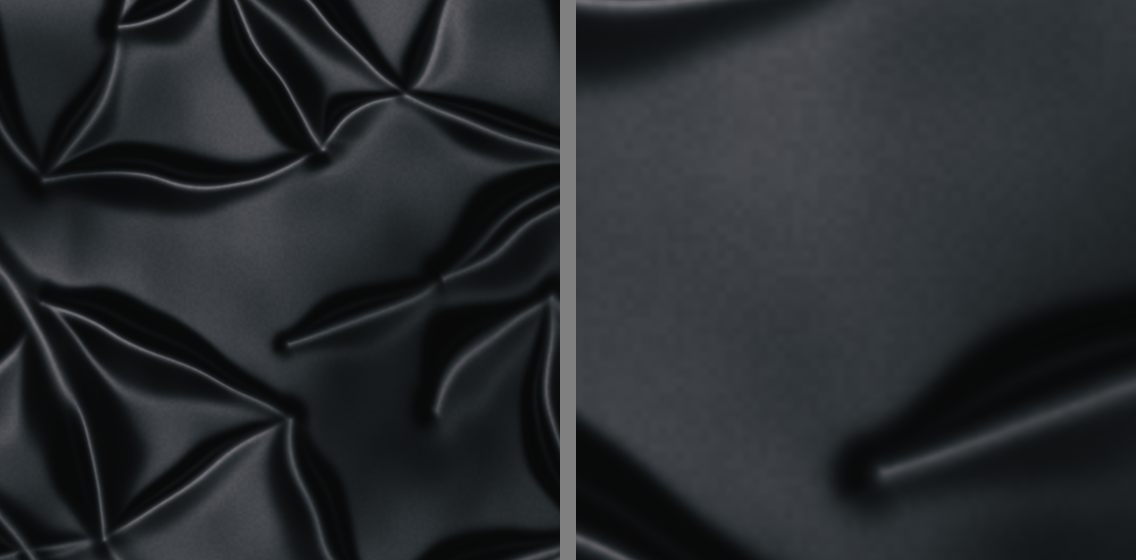
Left: the whole. Right: its middle third, enlarged.
Write a three.js fragment shader that draws this texture.

```glsl
varying vec2 vUv;

const vec3 INK = vec3(0.032, 0.033, 0.035);
const vec3 SHEEN = vec3(0.33, 0.33, 0.35);
const vec3 SLATE_TINT = vec3(-0.06, 0.015, 0.03);
const float CELLS = 3.3;       // fold anchors across the canvas
const float BLEND = 0.027;     // softness where folds meet the sheet

vec2 hash2(vec2 p) {
  vec3 a = fract(p.xyx * vec3(0.1031, 0.1030, 0.0973));
  a += dot(a, a.yzx + 33.33);
  return fract((a.xx + a.yz) * a.zy);
}

float noise(vec2 p) {
  vec2 i = floor(p);
  vec2 f = p - i;
  f = f * f * f * (f * (f * 6.0 - 15.0) + 10.0);
  float low = mix(hash2(i).x, hash2(i + vec2(1.0, 0.0)).x, f.x);
  float high = mix(hash2(i + vec2(0.0, 1.0)).x, hash2(i + 1.0).x, f.x);
  return mix(low, high, f.y);
}

// Two independent noises, centred on zero
vec2 drift(vec2 p) {
  return vec2(noise(p), noise(p + 17.3)) * 2.0 - 1.0;
}

float bump(float x, float radius) {
  return exp(-x * x / (radius * radius));
}

vec2 anchor(vec2 cell) {
  return cell + 0.1 + 0.8 * hash2(cell + 5.0);
}

// Tent-shaped fold from a to b: (slope.xy, highlight, 1) times its blend weight
vec4 fold(vec2 p, vec2 a, vec2 b, vec2 shape, vec2 look, float size) {
  vec2 along = b - a;
  vec2 side = normalize(vec2(-along.y, along.x));
  float t = clamp(dot(p - a, along) / dot(along, along), 0.0, 1.0);
  float bend = (shape.x - 0.5) * 1.5 * t * (1.0 - t);
  vec2 away = p - (a + along * t + side * bend);

  float taper = mix(0.5, 1.0, smoothstep(0.0, 0.35, t));
  taper *= mix(1.0, 0.3, smoothstep(0.35, 1.0, t));
  float width = size * mix(0.16, 0.31, shape.y) * taper;
  float round = mix(0.018, 0.036, look.x);
  float across = dot(away, side);
  float steep = mix(0.95, 1.4, look.y);
  steep *= mix(0.68, 1.0, smoothstep(-round, round, across));

  // Bright crest, and a thinner streak lower on the flank
  float reach = sqrt(dot(away, away) + round * round);
  float weight = exp(steep * (width - reach) / BLEND);
  float highlight = bump(length(away), round);
  float streak = bump(across - width * mix(0.35, 0.6, look.x), 0.02);
  highlight += 0.4 * look.y * streak * 4.0 * t * (1.0 - t);
  return weight * vec4(-steep * away / reach, highlight, 1.0);
}

// Smooth maximum of all nearby folds over a flat sheet
vec3 drape(vec2 p) {
  vec2 home = floor(p);
  vec4 total = vec4(0.0, 0.0, 0.0, 1.0);
  for (int y = -2; y <= 2; y++) {
    for (int x = -2; x <= 2; x++) {
      vec2 cell = home + vec2(float(x), float(y));
      vec2 start = anchor(cell);
      vec2 pick = hash2(cell + 41.0);
      vec2 hop = vec2(1.0, floor(pick.y * 3.0) - 1.0);
      if (pick.x < 0.25) hop = vec2(0.0, 1.0);
      total += fold(p, start, anchor(cell + hop),
                    hash2(cell + 73.0), hash2(cell + 97.0), 1.0);
      // Some anchors carry a second, slimmer fold
      if (hash2(cell + 131.0).x < 0.7) {
        total += fold(p, start, anchor(cell + hop.yx),
                      hash2(cell + 151.0), hash2(cell + 173.0), 0.7);
      }
    }
  }
  return total.xyz / total.w;
}

// Reflection of a soft overhead lamp for a given surface slope
float lamp(vec2 slope, vec2 centre, float tightness) {
  vec2 off = slope - centre;
  return exp(-tightness * dot(off, off));
}

void main() {
  // Folds on a gently warped sheet
  vec2 warped = vUv + 0.035 * drift(vUv * 4.0 + 3.0);
  warped += 0.006 * drift(vUv * 11.0 + 37.0);
  vec3 surface = drape(warped * CELLS + 8.0);

  // Shallow undulations and small ripples
  vec2 slope = surface.xy;
  slope += 0.22 * drift(vUv * 3.5 + 11.0);
  slope += 0.13 * drift(warped * vec2(13.0, 9.0) + 29.0);

  // Main lamp, faint side gleam and thin crest highlights
  float glow = mix(0.4, 1.0, smoothstep(0.25, 0.8, noise(vUv * 2.6 + 53.0)));
  float light = glow * lamp(slope, vec2(-0.08, 0.12), 5.0);
  light += 0.1 * lamp(slope, vec2(-0.6, 0.65), 14.0);
  light += surface.z * mix(0.2, 0.65, noise(vUv * 6.0 + 71.0));
  light = clamp(light, 0.0, 1.25);

  // Slate tint in the half tones, with a trace of fine grain
  vec3 color = mix(INK, SHEEN, light);
  color += SLATE_TINT * max(light * (1.0 - light), 0.0);
  color += 0.03 * light * (noise(vUv * 200.0) - 0.5);
  gl_FragColor = vec4(color, 1.0);
}
```
